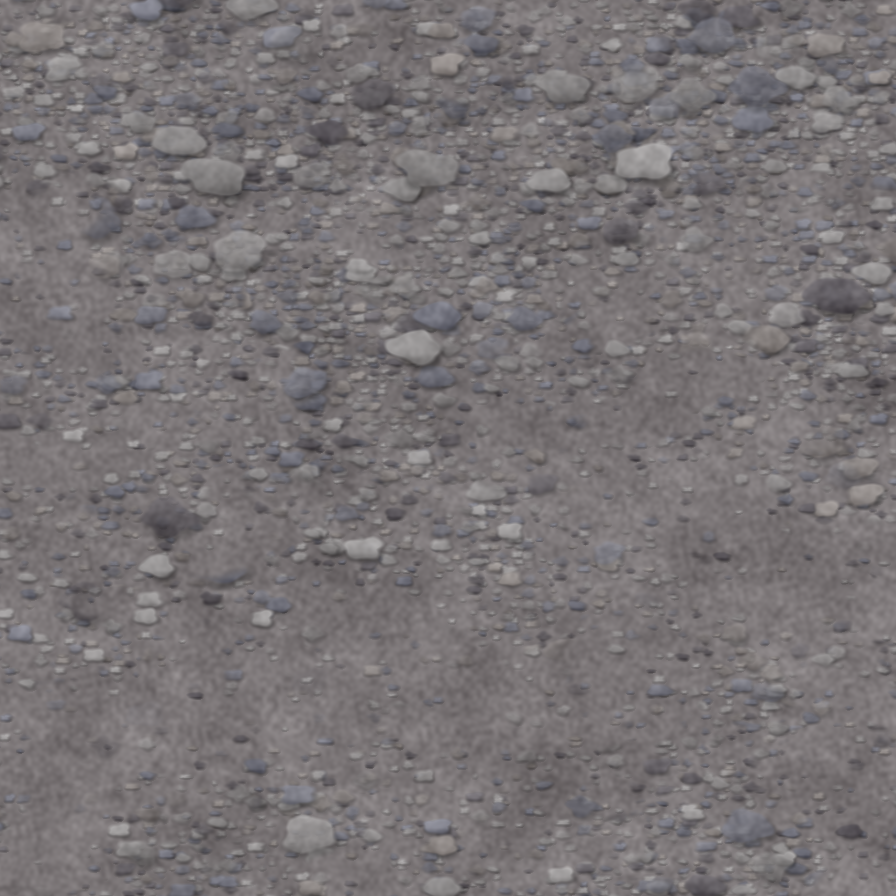
Give the GLSL for this texture, as a WebGL 2 fragment shader.

```glsl
#version 300 es
precision highp float;

uniform vec2 u_resolution;
out vec4 fragColor;

#define GROUND vec3(0.481, 0.459, 0.464)
#define PALE vec3(0.610, 0.600, 0.600)
#define BLUE vec3(0.475, 0.478, 0.522)
#define TAN vec3(0.565, 0.540, 0.530)
#define DARK vec3(0.400, 0.383, 0.405)
#define LAYERS 5
#define LARGEST 0.074
#define SHRINK 0.64
#define FLATNESS 0.66
#define SOFTNESS 0.0022
#define SHADOW 0.36
#define GRAIN 0.095

// Three values in 0..1 for each cell
vec3 hash3(vec2 cell) {
    vec3 v = fract(cell.xyx * vec3(0.1031, 0.1030, 0.0973));
    v += dot(v, v.yxz + 33.33);
    return fract((v.xxy + v.yzz) * v.zyx);
}

float gradientDot(vec2 cell, vec2 corner, vec2 f) {
    return dot(hash3(cell + corner).xy * 2.0 - 1.0, f - corner);
}

float gradientNoise(vec2 p) {
    vec2 cell = floor(p);
    vec2 f = p - cell;
    vec2 w = f * f * (3.0 - 2.0 * f);
    float low = mix(gradientDot(cell, vec2(0, 0), f), gradientDot(cell, vec2(1, 0), f), w.x);
    float high = mix(gradientDot(cell, vec2(0, 1), f), gradientDot(cell, vec2(1, 1), f), w.x);
    return mix(low, high, w.y);
}

// Share of gravel: dense in the upper half, patchy everywhere
float gravelDensity(vec2 p) {
    float trend = 0.20 + 0.38 * smoothstep(0.34, 0.56, p.y) + 0.2 * (1.0 - smoothstep(0.0, 0.18, p.y));
    float patches = gradientNoise(p * vec2(3.0, 6.0) + 4.3) + 0.8 * gradientNoise(p * vec2(8.0, 17.0) + 31.0);
    return clamp(trend + 0.85 * patches, 0.10, 0.9);
}

vec3 stoneTone(float pick) {
    if (pick < 0.42) return PALE;
    if (pick < 0.66) return BLUE;
    if (pick < 0.84) return TAN;
    return DARK;
}

// One layer of scattered stones, drawn from far to near
vec3 addStones(vec3 color, vec2 p, float size, float share, float seed, float roughness) {
    vec2 cellSize = size * vec2(1.0, FLATNESS);
    vec2 home = floor(p / cellSize - 0.5);
    for (int k = 0; k < 4; k++) {
        vec2 cell = home + vec2(k & 1, 1 - (k >> 1));
        vec3 place = hash3(cell + seed);
        float presence = smoothstep(0.0, 0.06, share - place.z);
        if (presence <= 0.0) continue;

        vec3 look = hash3(cell + seed + 57.0);
        float radius = mix(0.23, 0.44, fract(look.x * 37.0));
        vec2 center = (cell + 0.22 + 0.56 * place.xy) * cellSize;
        vec2 q = (p - center) / (cellSize * radius);
        float reach = length(q);
        if (reach > 1.75) continue;

        // Angular outline around the centre
        vec2 heading = q / (reach + 1e-4);
        vec2 phase = 6.283 * look.yz;
        float slant = heading.x * heading.y * (look.z - 0.5);
        float outline = 1.0 + 0.5 * slant + 0.1 * sin(phase.x + 4.0 * heading.x)
                            + 0.1 * sin(phase.y + 5.0 * heading.y);

        // Contact shadow below, then the lit body
        float blur = SOFTNESS / (size * radius * FLATNESS);
        float opacity = presence * mix(0.5, 1.0, look.y);
        float shade = length(q + vec2(-0.10, 0.30)) - outline;
        color *= 1.0 - SHADOW * opacity * (1.0 - smoothstep(-blur - 0.1, blur + 0.15, shade));
        vec3 tone = stoneTone(look.x) + 0.11 * (look.z - 0.5) + 0.10 * roughness;
        tone += 0.035 * q.y - 0.09 * (1.0 - smoothstep(-0.95, -0.25, q.y));
        color = mix(color, tone, opacity * (1.0 - smoothstep(-blur, blur, reach - outline)));
    }
    return color;
}

void main() {
    vec2 p = gl_FragCoord.xy / u_resolution.y;
    vec2 tilted = mat2(0.83, 0.56, -0.56, 0.83) * p;

    // Packed earth: faint streaks, clumps and grit
    float streaks = gradientNoise(p * vec2(9.0, 75.0) + 11.0);
    float clumps = gradientNoise(tilted * 58.0 + 19.0);
    float grit = gradientNoise(tilted * 135.0 + 70.0);
    vec3 color = GROUND + 0.03 * streaks + 0.07 * clumps + GRAIN * grit;

    // Fine gravel first, large stones on top, outlines bent by the clumps
    float density = gravelDensity(p);
    vec2 bent = p + 0.006 * vec2(clumps, 0.5 * streaks);
    for (int i = LAYERS - 1; i >= 0; i--) {
        float level = float(i);
        float share = density * mix(0.34, 0.85, level / float(LAYERS - 1));
        float size = LARGEST * pow(SHRINK, level);
        color = addStones(color, bent, size, share, 13.0 + 29.0 * level, clumps + 0.7 * grit);
    }

    // Broad damp and dry areas over everything
    float broad = gradientNoise(p * vec2(4.0, 8.0) + 7.0);
    float patches = gradientNoise(tilted * vec2(15.0, 19.0) + 43.0);
    color += 0.065 * broad + 0.085 * patches;
    fragColor = vec4(clamp(color, 0.0, 1.0), 1.0);
}
```
